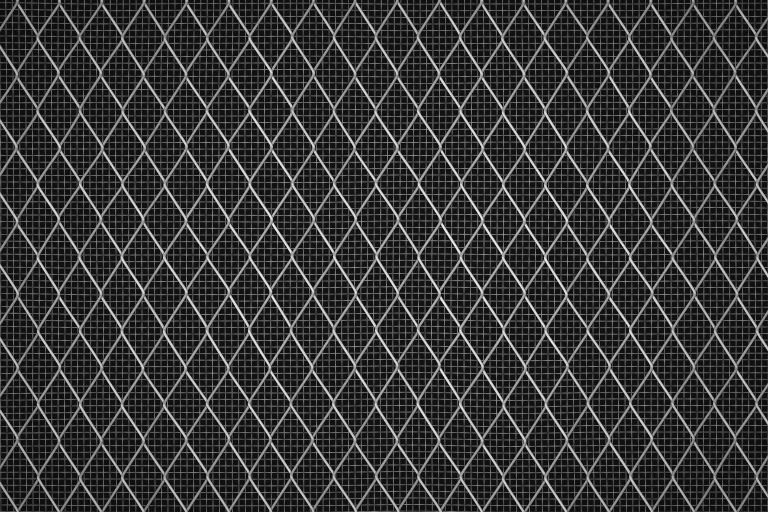
Reproduce this texture procedurally as a Shadertoy shader.

```glsl
// Pale chain-link diamonds in front of a fine woven wire mesh on near-black.

#define DIAMOND vec2(0.0826, 0.1430)   // diamond width and height, canvas height = 1
#define ORIGIN vec2(0.0330, 0.9980)    // position of one knot
#define LINK_HALF 0.0025               // half width of the diamond wire
#define BEND 0.985                     // 1 gives sharp corners at the knots
#define HOOK 1.16                      // above 1.12 neighbouring strands overlap
#define MESH_PITCH vec2(0.0126, 0.0129)
#define MESH_HALF 0.00090              // half width of the mesh wire
#define BACK_COLOR vec3(0.068)
#define MESH_COLOR vec3(0.50)
#define LINK_DIM vec3(0.64)            // strand rising to the right
#define LINK_LIT vec3(0.82)            // strand falling to the right

const float TAU = 6.2831853;

float hash(vec2 p) {
    return fract(sin(dot(p, vec2(127.1, 311.7))) * 43758.5453);
}

float noise(vec2 p) {
    vec2 i = floor(p), f = fract(p);
    f = f * f * (3.0 - 2.0 * f);
    return mix(mix(hash(i), hash(i + vec2(1, 0)), f.x),
               mix(hash(i + vec2(0, 1)), hash(i + vec2(1, 1)), f.x), f.y);
}

// Share of a pixel covered by a line of the given half width
float coverage(float d, float halfWidth, float px) {
    float right = min(d + 0.5 * px, halfWidth);
    float left = max(d - 0.5 * px, -halfWidth);
    return clamp((right - left) / px, 0.0, 1.0);
}

// Woven mesh: wires dip under each other in alternate cells
float meshLight(vec2 p, float px) {
    p += 0.0035 * (vec2(noise(p * 5.0), noise(p * 5.0 + 31.0)) - 0.5);
    vec2 cell = p / MESH_PITCH;
    vec2 id = round(cell);
    vec2 d = (cell - id) * MESH_PITCH;
    vec2 weave = 0.9 + 0.14 * cos(0.5 * TAU * (cell.yx + id));
    vec2 wear = 0.85 + 0.3 * vec2(noise(vec2(id.x, cell.y * 0.4)),
                                  noise(vec2(cell.x * 0.4, id.y + 57.0)));
    float vertical = coverage(d.x, MESH_HALF, px) * weave.x * wear.x;
    float horizontal = coverage(d.y, MESH_HALF, px) * weave.y * wear.y;
    return max(vertical, horizontal);
}

// One family of zigzag strands; side is +1 or -1 and mirrors the zigzag
vec3 addStrands(vec3 base, vec2 q, float side, float px) {
    float c = BEND * cos(TAU * q.y);
    float zigzag = 0.25 - HOOK * asin(c) / TAU;
    float slope = side * HOOK * BEND * sin(TAU * q.y) / sqrt(1.0 - c * c);

    float x = q.x - side * zigzag;
    float id = round(x);
    float lean = slope * DIAMOND.x / DIAMOND.y;
    float d = (x - id) * DIAMOND.x / sqrt(1.0 + lean * lean);

    // Round wire with a highlight left of its axis, and light wear along it
    float across = d / LINK_HALF;
    float roundness = 1.06 - 0.22 * (across + 0.25) * (across + 0.25);
    float wear = 0.92 + 0.10 * hash(vec2(id, side))
               + 0.10 * (noise(vec2(id * 7.0 + side, q.y * 9.0)) - 0.5);
    vec3 wire = mix(LINK_DIM, LINK_LIT, smoothstep(-0.6, 0.6, -slope));

    // Thin dark rim separates the wire from the mesh and from its neighbour
    base = mix(base, BACK_COLOR, 0.35 * coverage(d, LINK_HALF * 1.5, px));
    return mix(base, wire * roundness * wear, coverage(d, LINK_HALF, px));
}

void mainImage(out vec4 fragColor, in vec2 fragCoord) {
    float px = 1.0 / iResolution.y;
    vec2 p = fragCoord * px;
    vec2 uv = fragCoord / iResolution.xy;

    // Backdrop and mesh
    vec3 color = mix(BACK_COLOR, MESH_COLOR, meshLight(p, px));

    // Diamond lattice, bent slightly out of true
    vec2 q = (p - ORIGIN) / DIAMOND;
    q += 0.05 * (vec2(noise(p * 7.0), noise(p * 7.0 + 19.0)) - 0.5);
    color = addStrands(color, q, 1.0, px);
    color = addStrands(color, q, -1.0, px);

    // Light falls off towards the corners
    vec2 fromCentre = uv - 0.5;
    color *= 1.03 - 0.55 * dot(fromCentre, fromCentre);

    fragColor = vec4(clamp(color, 0.0, 1.0), 1.0);
}
```
